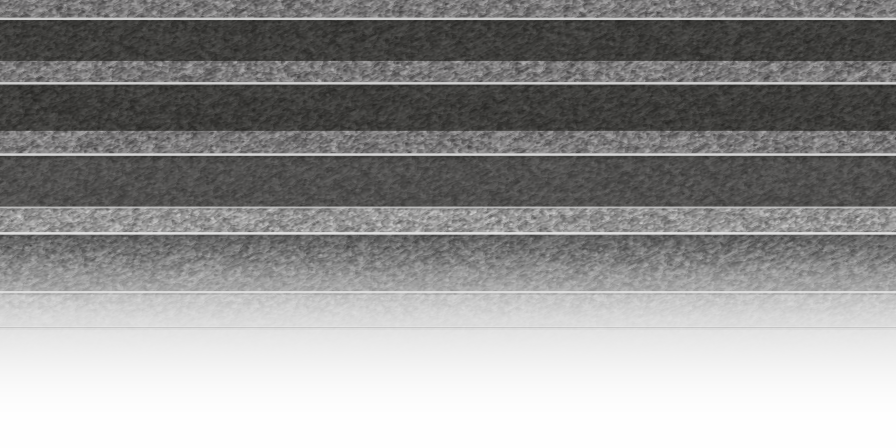
Give the GLSL for this background, as a Shadertoy shader.

```glsl
const vec3 CHARCOAL = vec3(0.243, 0.241, 0.233);
const vec3 SLATE = vec3(0.315, 0.312, 0.308);
const vec3 STONE = vec3(0.475, 0.470, 0.472);
const vec3 SILVER = vec3(0.585, 0.583, 0.582);

float hash(vec2 p) {
    vec3 q = fract(vec3(p.xyx) * 0.1031);
    q += dot(q, q.yzx + 33.33);
    return fract((q.x + q.y) * q.z);
}

float valueNoise(vec2 p) {
    vec2 cell = floor(p);
    vec2 f = fract(p);
    f = f * f * (3.0 - 2.0 * f);
    float low = mix(hash(cell), hash(cell + vec2(1, 0)), f.x);
    float high = mix(hash(cell + vec2(0, 1)), hash(cell + vec2(1, 1)), f.x);
    return mix(low, high, f.y);
}

// Signed cloth relief: irregular threads leaning along a diagonal.
float clothRelief(vec2 p) {
    vec2 thread = vec2(p.x + p.y, p.y - 0.55 * p.x);
    float coarse = valueNoise(thread * vec2(75.0, 140.0)) - 0.5;
    float fine = valueNoise(thread * vec2(150.0, 210.0) + 37.0) - 0.5;
    float twill = sin(6.2832 * (90.0 * p.y - 45.0 * p.x + 1.5 * coarse));
    return coarse + 0.7 * fine + 0.16 * twill;
}

// Coverage of a horizontal strip between two depths.
float strip(float depth, float top, float bottom, float blur) {
    return smoothstep(top - blur, top + blur, depth)
         * (1.0 - smoothstep(bottom - blur, bottom + blur, depth));
}

vec3 paintStrip(vec3 base, vec3 color, float depth, float top, float bottom, float blur) {
    return mix(base, color, strip(depth, top, bottom, blur));
}

// Bright ridge with a faint shadow on its lower side.
vec3 paintRidge(vec3 base, float depth, float center, float halfWidth,
                float brightness, float strength, float blur) {
    float shadow = strip(depth, center, center + 3.0 * halfWidth, blur);
    base *= 1.0 - 0.09 * strength * shadow;
    float ridge = strip(depth, center - halfWidth, center + halfWidth, blur);
    return mix(base, vec3(brightness), strength * ridge);
}

void mainImage(out vec4 fragColor, in vec2 fragCoord) {
    vec2 uv = fragCoord / iResolution.y;
    float depth = 1.0 - uv.y;
    float blur = 0.6 / iResolution.y;

    // Dark upper field fading through grey into white.
    vec3 color = mix(CHARCOAL, SLATE, smoothstep(0.325, 0.37, depth));
    vec3 haze = vec3(mix(0.37, 0.67, smoothstep(0.50, 0.67, depth)));
    color = paintStrip(color, haze, depth, 0.522, 0.652, blur);
    float glow = clamp((depth - 0.73) / 0.20, 0.0, 1.0);
    vec3 floorLight = vec3(mix(0.88, 0.995, 1.0 - pow(1.0 - glow, 1.7)));
    color = paintStrip(color, floorLight, depth, 0.731, 1.1, blur);

    // Pale woven strips.
    color = paintStrip(color, STONE, depth, -0.1, 0.041, blur);
    color = paintStrip(color, STONE, depth, 0.136, 0.184, blur);
    color = paintStrip(color, STONE, depth, 0.292, 0.343, blur);
    color = paintStrip(color, SILVER, depth, 0.463, 0.520, blur);
    vec3 mist = vec3(mix(0.76, 0.86, smoothstep(0.65, 0.73, depth)));
    color = paintStrip(color, mist, depth, 0.652, 0.731, blur);

    // The weave fades with the descending light.
    float paleWeave = smoothstep(0.30, 0.50, color.g);
    float weaveFade = 1.0 - smoothstep(0.49, 0.76, depth);
    float weaveStrength = mix(0.10, 0.24, paleWeave) * mix(0.04, 1.0, weaveFade);
    weaveStrength *= 1.0 - smoothstep(0.72, 0.82, depth);
    color += weaveStrength * clothRelief(uv);

    // Ridges along the lower edges of the strips.
    color = paintRidge(color, depth, 0.042, 0.0027, 0.82, 0.95, blur);
    color = paintRidge(color, depth, 0.186, 0.0027, 0.84, 0.95, blur);
    color = paintRidge(color, depth, 0.345, 0.0027, 0.86, 0.95, blur);
    color = paintRidge(color, depth, 0.463, 0.0020, 0.78, 0.85, blur);
    color = paintRidge(color, depth, 0.521, 0.0027, 0.90, 0.95, blur);
    color = paintRidge(color, depth, 0.652, 0.0022, 0.90, 0.85, blur);
    color = paintRidge(color, depth, 0.730, 0.0022, 0.94, 0.30, blur);

    fragColor = vec4(clamp(color, 0.0, 1.0), 1.0);
}
```
